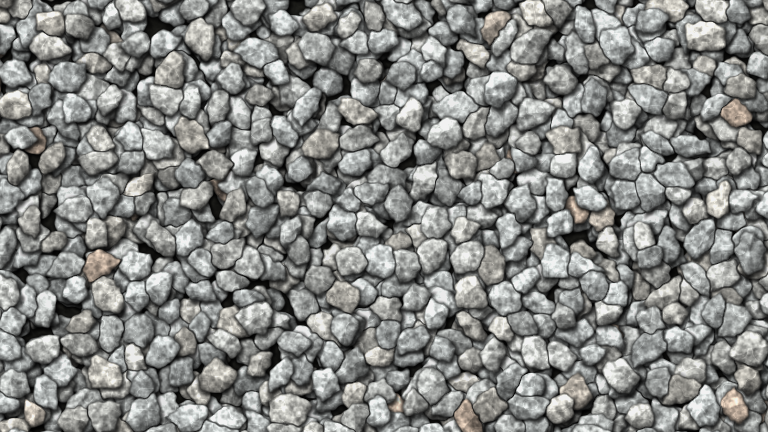
A WebGL 2 fragment shader for this texture:

```glsl
#version 300 es
precision highp float;
// Draws a bed of crushed grey gravel: layered angular stones with mottled faces and dark gaps.

uniform vec2 u_resolution;
out vec4 fragColor;

const float CELLS_PER_HEIGHT = 14.2;
const int LAYERS = 4;
const int SIDES = 6;
const float CORNER_SHARPNESS = 20.0;
const float TAU = 6.2831853;
const vec3 LIGHT = vec3(-0.33, 0.57, 0.755);

struct Stone {
    float dist;     // signed distance to the outline, in cells
    float gap;      // margin to the next stone of the same layer
    float shadow;   // distance to the nearest outline, shifted away from the light
    vec2 outward;   // direction away from the stone
    vec2 local;     // position relative to the centre
    vec2 seed;
};

vec3 hash3(vec2 p) {
    vec3 q = fract(p.xyx * vec3(0.1031, 0.1030, 0.0973));
    q += dot(q, q.yxz + 33.33);
    return fract((q.xxy + q.yzz) * q.zyx);
}

float noise(vec2 p) {
    vec2 i = floor(p), f = fract(p);
    f = f * f * (3.0 - 2.0 * f);
    float low = mix(hash3(i).x, hash3(i + vec2(1, 0)).x, f.x);
    float high = mix(hash3(i + vec2(0, 1)).x, hash3(i + vec2(1, 1)).x, f.x);
    return mix(low, high, f.y);
}

float fbm(vec2 p) {
    float sum = 0.0, amp = 0.5;
    for (int i = 0; i < 3; i++) {
        sum += amp * noise(p);
        p = mat2(1.6, 1.2, -1.2, 1.6) * p + 7.3;
        amp *= 0.6;
    }
    return sum / 0.98;
}

mat2 rotation(float a) {
    return mat2(cos(a), sin(a), -sin(a), cos(a));
}

// Rounded convex polygon: xy = outward gradient, z = signed distance
vec3 polygonStone(vec2 p, vec2 seed) {
    vec3 h = hash3(seed + 31.7);
    mat2 turn = rotation(h.x * TAU);
    float stretch = mix(1.0, 1.32, h.y);
    vec2 scale = vec2(stretch, 1.0 / stretch);
    vec2 q = (p * turn) / scale;
    float radius = mix(0.41, 0.57, h.z);
    float total = 0.0;
    vec2 slope = vec2(0.0);
    for (int i = 0; i < SIDES; i++) {
        vec3 side = hash3(seed + float(i) * 5.31 + 3.0);
        float angle = (float(i) + 0.75 * (side.x - 0.5)) * TAU / float(SIDES);
        vec2 dir = vec2(cos(angle), sin(angle));
        float reach = radius * mix(0.82, 1.14, side.y);
        float weight = exp(CORNER_SHARPNESS * (dot(q, dir) - reach));
        total += weight;
        slope += weight * dir;
    }
    return vec3(turn * (slope / total / scale), log(total) / CORNER_SHARPNESS);
}

// Closest stone among the neighbouring cells of one layer
Stone nearestStone(vec2 p, float layer, float presence) {
    Stone best = Stone(4.0, 4.0, 4.0, vec2(0.0), vec2(0.0), vec2(0.0));
    float second = 4.0, shadow = 4.0;
    vec2 cell = floor(p);
    for (int y = -1; y <= 1; y++) {
        for (int x = -1; x <= 1; x++) {
            vec2 id = cell + vec2(x, y);
            vec2 seed = id + layer * 57.3 + 11.0;
            vec3 h = hash3(seed);
            if (h.z > presence) continue;
            vec2 local = p - id - 0.5 - 0.68 * (h.xy - 0.5);
            vec3 shape = polygonStone(local, seed);
            shadow = min(shadow, shape.z + 0.09 * dot(shape.xy, LIGHT.xy));
            if (shape.z < best.dist) {
                second = best.dist;
                best = Stone(shape.z, 0.0, 0.0, shape.xy, local, seed);
            } else {
                second = min(second, shape.z);
            }
        }
    }
    best.gap = second - best.dist;
    best.shadow = shadow;
    return best;
}

vec3 stoneTint(float warmth) {
    vec3 grey = mix(vec3(0.975, 1.0, 0.995), vec3(1.02, 1.0, 0.95), pow(warmth, 3.0));
    return mix(grey, vec3(1.04, 0.94, 0.85), smoothstep(0.98, 0.99, warmth));
}

// Faceted, speckled rock lit from the upper left
vec3 shadeStone(Stone s, vec2 p) {
    vec3 h = hash3(s.seed + 83.1);
    vec3 k = hash3(s.seed + 129.4);
    vec2 ridge = rotation(h.x * TAU) * vec2(1.0, 0.0);
    float face = smoothstep(-0.04, 0.04, dot(s.local, ridge) + 0.3 * (k.x - 0.5));
    vec2 tilt = mix(-0.25, 0.32, face) * ridge + 0.15 * (k.yz - 0.5);
    vec2 rough = vec2(fbm(p * 5.0), fbm(p * 5.0 + 41.0)) - 0.5;
    float bevel = smoothstep(-0.24, 0.02, s.dist);
    vec3 normal = normalize(vec3(s.outward * bevel * 0.75 + tilt + 1.0 * rough, 1.0));
    float light = 0.36 + 0.78 * max(dot(normal, LIGHT), 0.0);

    // Pale crust, fine grain and thin scratches
    float mottle = fbm(p * 4.5 + s.seed * 3.7) - 0.5;
    float grain = noise(p * 10.0 + s.seed) - 0.5;
    float scratch = 1.0 - smoothstep(0.0, 0.05, abs(noise(p * 3.0 + s.seed * 1.9) - 0.5));
    float tone = mix(0.65, 0.87, h.y) * (1.0 + 0.8 * mottle + 0.36 * grain + 0.13 * scratch);
    float crease = mix(0.38, 1.0, smoothstep(0.0, 0.10, s.gap));
    float rim = mix(0.62, 1.0, smoothstep(0.0, 0.07, -s.dist));
    return min(stoneTint(h.z) * tone * light * crease * rim, vec3(0.95));
}

void main() {
    vec2 p = gl_FragCoord.xy / u_resolution.y * CELLS_PER_HEIGHT;
    float pixel = CELLS_PER_HEIGHT / u_resolution.y;
    vec2 chipped = p + 0.10 * (vec2(noise(p * 5.0), noise(p * 5.0 + 19.0)) - 0.5);

    // Dark soil below, then stones from the bottom layer up
    vec3 color = vec3(0.09, 0.09, 0.08) * (0.5 + fbm(p * 5.0));
    for (int i = 0; i < LAYERS; i++) {
        float layer = float(i);
        vec2 offset = layer * vec2(0.37, 0.61);
        Stone s = nearestStone(chipped + offset, layer, 1.0 - 0.13 * layer);
        color *= mix(0.25, 1.0, smoothstep(-0.05, 0.15, s.shadow));
        float cover = 1.0 - smoothstep(-0.8 * pixel, 0.8 * pixel, s.dist);
        color = mix(color, shadeStone(s, p) * (0.91 + 0.03 * layer), cover);
    }
    fragColor = vec4(color, 1.0);
}
```
